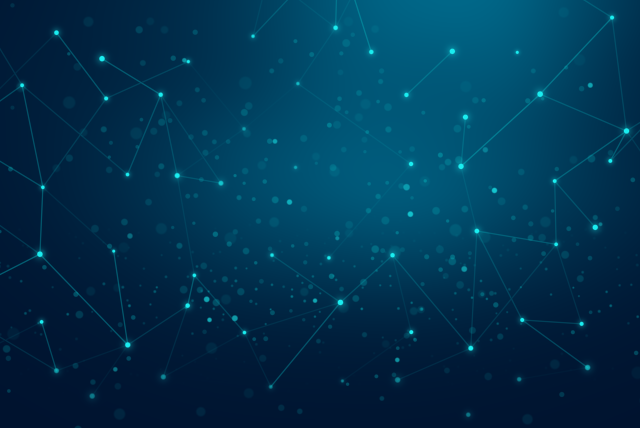
A Shadertoy shader for this background:

```glsl
// Deep teal backdrop with drifting bokeh and a sparse web of linked nodes.
// Three Gaussian lights shade the backdrop; jittered grids scatter the dots,
// and a coarser jittered lattice joins neighbouring nodes with thin lines.

#define DEEP vec3(0.0, 0.07, 0.18)
#define TEAL vec3(0.0, 0.40, 0.53)
#define BOKEH vec3(0.02, 0.68, 0.72)
#define SPARK vec3(0.10, 0.93, 0.94)
#define FOCUS_CENTRE vec2(0.82, 0.50)
#define FOCUS_SIZE vec2(0.65, 0.30)
#define NODE_CELL 0.165
#define LINK_CHANCE 0.34
#define LINE_WIDTH 0.0007

float hash(vec2 p) {
    return fract(sin(dot(p, vec2(127.1, 311.7))) * 43758.5453);
}

vec2 hash2(vec2 p) {
    return vec2(hash(p), hash(p + 47.3));
}

float noise(vec2 p) {
    vec2 i = floor(p), f = fract(p);
    f = f * f * (3.0 - 2.0 * f);
    return mix(mix(hash(i), hash(i + vec2(1, 0)), f.x),
               mix(hash(i + vec2(0, 1)), hash(i + vec2(1, 1)), f.x), f.y);
}

// Elliptical Gaussian falloff
float glow(vec2 p, vec2 centre, vec2 size) {
    vec2 d = (p - centre) / size;
    return exp(-dot(d, d));
}

float focus(vec2 p) {
    return glow(p, FOCUS_CENTRE, FOCUS_SIZE);
}

float disc(float dist, float radius, float blur) {
    return 1.0 - smoothstep(radius - blur, radius + blur, dist);
}

// One layer of scattered dots; density runs from sparse to dense at the focus
float dots(vec2 p, float cell, float radius, float blur, vec2 density, float seed) {
    float sum = 0.0;
    vec2 home = floor(p / cell);
    for (int y = -1; y <= 1; y++)
    for (int x = -1; x <= 1; x++) {
        vec2 id = home + vec2(x, y);
        vec2 centre = (id + hash2(id + seed)) * cell;
        float near = focus(centre);
        float keep = step(hash(id + seed + 9.7), mix(density.x, density.y, near));
        float size = radius * mix(0.65, 1.15, hash(id + seed + 21.1));
        float strength = mix(0.4, 1.0, hash(id + seed + 33.9)) * mix(0.6, 1.0, near);
        sum = max(sum, keep * strength * disc(length(p - centre), size, blur));
    }
    return sum;
}

vec2 nodeAt(vec2 id) {
    return (id + 0.12 + 0.76 * hash2(id + 5.0)) * NODE_CELL;
}

// The web leaves a gap left of centre and fades toward the bottom
float webMask(vec2 p) {
    return smoothstep(0.10, 0.22, p.y) * (1.0 - glow(p, vec2(0.63, 0.67), vec2(0.20, 0.28)));
}

float link(vec2 p, vec2 a, vec2 b, float px) {
    vec2 ab = b - a;
    float t = clamp(dot(p - a, ab) / dot(ab, ab), 0.0, 1.0);
    return 1.0 - smoothstep(0.0, LINE_WIDTH + px, length(p - a - ab * t));
}

// Returns line strength in x and node strength in y
vec2 web(vec2 p, float px) {
    vec2 sum = vec2(0.0);
    vec2 home = floor(p / NODE_CELL);
    for (int y = -1; y <= 1; y++)
    for (int x = -1; x <= 1; x++) {
        vec2 id = home + vec2(x, y);
        vec2 a = nodeAt(id);
        for (int k = 0; k < 4; k++) {
            // Right, up, and both diagonals
            vec2 hop = k == 3 ? vec2(0, 1) : vec2(1, k - 1);
            vec2 b = nodeAt(id + hop);
            float pick = hash(id * 1.7 + float(k) * 13.1);
            float strength = mix(0.10, 0.50, pow(hash(id + float(k) * 3.3 + 60.0), 2.0));
            strength *= step(pick, LINK_CHANCE) * webMask(0.5 * (a + b));
            sum.x = max(sum.x, strength * link(p, a, b, px));
        }
        float size = mix(0.0030, 0.0062, hash(id + 71.0));
        float dist = length(p - a);
        float node = disc(dist, size, max(px, 0.0016)) + 0.28 * exp(-dist * dist / (size * size * 5.0));
        sum.y = max(sum.y, node * mix(0.35, 1.0, webMask(a)));
    }
    return sum;
}

void mainImage(out vec4 fragColor, in vec2 fragCoord) {
    float px = 1.0 / iResolution.y;
    vec2 p = fragCoord * px;

    // Backdrop: central haze, top light and a broad fill
    float light = 0.55 * glow(p, vec2(0.90, 0.55), vec2(0.50, 0.23))
                + 0.85 * glow(p, vec2(1.06, 1.08), vec2(0.42, 0.34))
                + 0.32 * glow(p, vec2(0.78, 0.80), vec2(0.72, 0.55));
    light *= 0.94 + 0.12 * noise(p * vec2(4.0, 6.0));
    vec3 colour = mix(DEEP, TEAL, light);

    // Bokeh from large and faint to small and crisp
    colour = mix(colour, BOKEH, 0.20 * dots(p, 0.125, 0.0130, 0.0030, vec2(0.40, 0.60), 1.0));
    colour = mix(colour, BOKEH, 0.38 * dots(p, 0.062, 0.0080, 0.0022, vec2(0.10, 0.62), 14.0));
    colour = mix(colour, BOKEH, 0.55 * dots(p, 0.050, 0.0055, 0.0018, vec2(0.06, 0.50), 29.0));
    colour = mix(colour, SPARK, 0.90 * dots(p, 0.130, 0.0065, 0.0022, vec2(0.15, 0.40), 52.0));

    // Fine dust along the low horizon
    float horizon = exp(-pow((p.y - 0.30) / 0.10, 2.0));
    colour = mix(colour, BOKEH, 0.75 * horizon * dots(p, 0.032, 0.0028, max(px, 0.0012), vec2(0.30, 0.60), 83.0));

    // Linked nodes
    vec2 net = web(p, px);
    colour = mix(colour, BOKEH, net.x);
    colour = mix(colour, SPARK, min(net.y, 1.0));

    fragColor = vec4(colour, 1.0);
}
```
